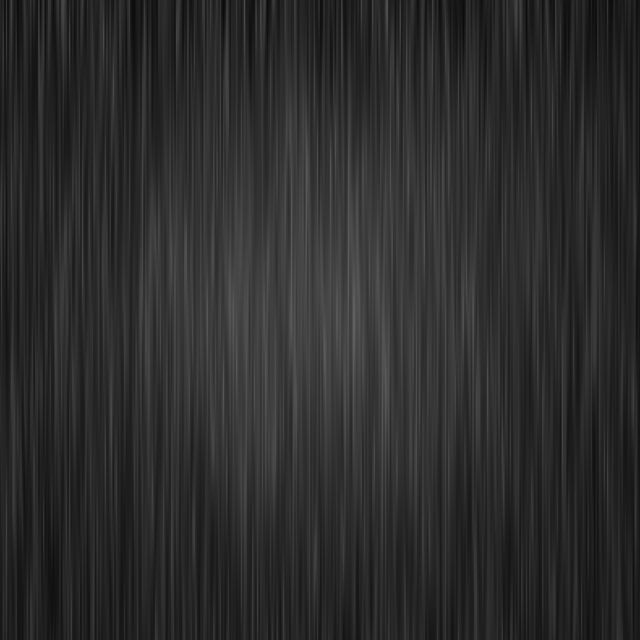
A three.js fragment shader for this texture:

```glsl
varying vec2 vUv;

const vec3 METAL_TINT = vec3(1.0, 1.0, 0.997);
const float EDGE_LEVEL = 0.13;
const float GLOW_LEVEL = 0.145;
const vec2 GLOW_CENTER = vec2(0.5, 0.525);
const vec2 GLOW_SPREAD = vec2(0.225, 0.235);

// Streak layers: x = strands across, y = strand length
const vec2 FINE_GRAIN = vec2(395.0, 0.15);
const vec2 MEDIUM_GRAIN = vec2(215.0, 0.2);
const vec2 BROAD_GRAIN = vec2(60.0, 0.3);
const float FINE_AMOUNT = 0.1;
const float MEDIUM_AMOUNT = 0.06;
const float BROAD_AMOUNT = 0.012;
const float GLINT_AMOUNT = 0.07;
const float TOP_CONTRAST = 0.45;
const float RIM_WIDTH = 0.008;
const float RIM_SHADE = 0.3;
const float DARKEST = 0.04;

float hash(vec2 p) {
  vec3 q = fract(vec3(p.xyx) * 0.1031);
  q += dot(q, q.yzx + 33.33);
  return fract((q.x + q.y) * q.z);
}

// Brightness along one strand, shifted so that strand ends do not line up
float strand(float column, float y, float seed) {
  float t = y + 13.0 * hash(vec2(column, seed));
  float cell = floor(t);
  vec2 id = vec2(column + seed * 7.0, cell + seed);
  return mix(hash(id), hash(id + vec2(0.0, 1.0)), smoothstep(0.0, 1.0, t - cell));
}

// Neighbouring strands blended across the width
float grain(vec2 uv, vec2 shape, float seed) {
  float x = uv.x * shape.x;
  float column = floor(x);
  float y = uv.y / shape.y;
  float blend = smoothstep(0.0, 1.0, x - column);
  return mix(strand(column, y, seed), strand(column + 1.0, y, seed), blend);
}

void main() {
  // Soft central light
  vec2 offset = (vUv - GLOW_CENTER) / GLOW_SPREAD;
  float glow = exp(-0.5 * dot(offset, offset));
  float level = EDGE_LEVEL + GLOW_LEVEL * glow;

  // Brushed streaks
  float fine = grain(vUv, FINE_GRAIN, 3.0);
  float streaks = FINE_AMOUNT * (fine - 0.5)
    + MEDIUM_AMOUNT * (grain(vUv, MEDIUM_GRAIN, 19.0) - 0.5)
    + BROAD_AMOUNT * (grain(vUv, BROAD_GRAIN, 41.0) - 0.5)
    + GLINT_AMOUNT * (pow(fine, 6.0) - 0.08);
  float contrast = 1.0 + TOP_CONTRAST * smoothstep(0.82, 1.0, vUv.y);
  level += streaks * contrast;

  // Shaded right rim
  level *= 1.0 - RIM_SHADE * smoothstep(1.0 - RIM_WIDTH, 1.0 - 0.5 * RIM_WIDTH, vUv.x);

  gl_FragColor = vec4(METAL_TINT * max(level, DARKEST), 1.0);
}
```
